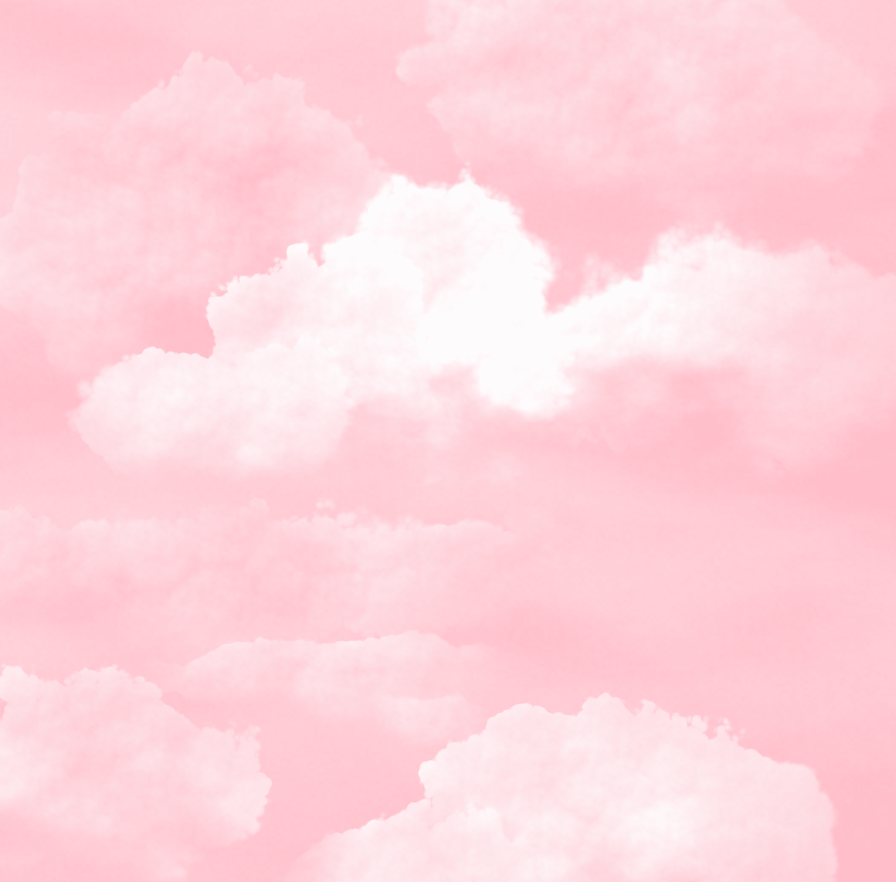
Give the GLSL for this texture, as a Shadertoy shader.

```glsl
const vec3 SKY_PINK = vec3(1.0, 0.745, 0.79);
const vec3 CLOUD_WHITE = vec3(0.995, 0.985, 0.99);
const vec2 TO_SUN = vec2(-0.006, 0.010);
const float PUFF_SCALE = 10.0;     // largest puffs per canvas height
const float PUFF_DEPTH = 0.10;     // how far puffs bulge out of a cloud
const float RELIEF = 0.55;         // contrast of lit and shaded puff sides
const float RIM_LIGHT = 0.20;
const float GRAIN = 0.06;
const int CLOUDS = 12;

// Cloud bodies from back to front: centre xy, radii xy
const vec4 BODY[CLOUDS] = vec4[](
    vec4(0.23, 0.72, 0.22, 0.20), vec4(0.74, 0.89, 0.28, 0.14),
    vec4(0.79, 0.60, 0.27, 0.14), vec4(0.51, 0.63, 0.13, 0.18),
    vec4(0.37, 0.60, 0.16, 0.13), vec4(0.24, 0.54, 0.15, 0.09),
    vec4(0.26, 0.35, 0.52, 0.08), vec4(0.36, 0.23, 0.22, 0.06),
    vec4(0.47, 0.175, 0.08, 0.03), vec4(0.11, 0.12, 0.19, 0.12),
    vec4(0.69, 0.02, 0.25, 0.18), vec4(0.47, -0.01, 0.16, 0.08));

// Brightness of each body
const float LIGHT[CLOUDS] = float[](
    0.34, 0.27, 0.72, 0.82, 0.84, 0.80, 0.38, 0.52, 0.48, 0.50, 0.62, 0.66);

float hash(vec2 p) {
    return fract(sin(dot(p, vec2(127.1, 311.7))) * 43758.5453);
}

float valueNoise(vec2 p) {
    vec2 i = floor(p), f = fract(p);
    f = f * f * (3.0 - 2.0 * f);
    return mix(mix(hash(i), hash(i + vec2(1, 0)), f.x),
               mix(hash(i + vec2(0, 1)), hash(i + vec2(1, 1)), f.x), f.y);
}

float fbm(vec2 p) {
    float sum = 0.0, amp = 0.5;
    for (int i = 0; i < 5; i++) {
        sum += amp * valueNoise(p);
        p = mat2(1.6, 1.2, -1.2, 1.6) * p + 7.3;
        amp *= 0.5;
    }
    return sum;
}

// Round bumps around scattered cell points
float puffs(vec2 p) {
    vec2 cell = floor(p);
    float nearest = 1.0;
    for (int y = -1; y <= 1; y++)
    for (int x = -1; x <= 1; x++) {
        vec2 c = cell + vec2(x, y);
        vec2 d = c + vec2(hash(c), hash(c + 41.7)) - p;
        nearest = min(nearest, dot(d, d));
    }
    return 1.0 - nearest;
}

// Bumps upon bumps, roughly centred on zero
float billow(vec2 p) {
    float sum = 0.0, amp = 0.5;
    for (int i = 0; i < 4; i++) {
        sum += amp * (puffs(p) - 0.75);
        p = mat2(1.76, 1.32, -1.32, 1.76) * p + 3.1;
        amp *= 0.55;
    }
    return sum;
}

// Approximate distance into an ellipse, positive inside
float ellipseDepth(vec2 q, vec2 radii) {
    float k = length(q);
    return k * (1.0 - k) / max(length(q / radii), 0.001);
}

void mainImage(out vec4 fragColor, in vec2 fragCoord) {
    vec2 p = fragCoord / iResolution.y;

    // Shared noise fields
    float soft = fbm(p * 5.0 + 2.7) - 0.48;
    float wisps = fbm(p * vec2(10.0, 16.0) + 11.0) - 0.48;
    float streaks = fbm(p * vec2(2.2, 7.0) + 5.0);
    vec2 warp = vec2(fbm(p * 6.0 + 19.0), fbm(p * 6.0 + 31.0)) - 0.48;
    vec2 puffPos = p + 0.035 * warp;
    float bumps = billow(puffPos * PUFF_SCALE);
    float relief = bumps - billow((puffPos + TO_SUN) * PUFF_SCALE);

    // Hazy sky, paler towards the left
    float light = -0.03 + 0.27 * smoothstep(0.3, 0.75, streaks)
                + 0.12 * (1.0 - p.x) + 0.12 * wisps;
    light *= 1.0 - 0.5 * smoothstep(0.3, 0.05, p.y);

    // Clouds: crisp puffy tops, dissolving bases
    float rightHaze = 1.0 - 0.65 * smoothstep(0.72, 1.02, p.x);
    float edge = mix(0.006, 0.035, smoothstep(-0.08, 0.22, soft));
    for (int i = 0; i < CLOUDS; i++) {
        vec2 radii = BODY[i].zw;
        vec2 q = (p + 0.08 * warp - BODY[i].xy) / radii;
        float scale = min(1.0, radii.y / 0.08);
        float depth = ellipseDepth(q, radii)
                    + scale * (PUFF_DEPTH * bumps + 0.045 * wisps);
        float body = smoothstep(0.0, edge, depth);
        float base = smoothstep(-1.0, 0.1, q.y + 1.3 * wisps);
        float tips = smoothstep(1.0, 0.45, abs(q.x) + wisps);
        tips = mix(tips, 1.0, smoothstep(0.08, 0.10, radii.y));
        float shade = LIGHT[i] + 0.25 * bumps + RELIEF * relief
                    + 0.75 * soft + 0.45 * wisps
                    + RIM_LIGHT * exp(-30.0 * max(depth, 0.0));
        light = mix(light, shade, body * base * tips * rightHaze);
    }

    // Fine paper grain
    light += GRAIN * (valueNoise(p * 260.0) - 0.5);
    fragColor = vec4(mix(SKY_PINK, CLOUD_WHITE, clamp(light, 0.0, 1.0)), 1.0);
}
```
